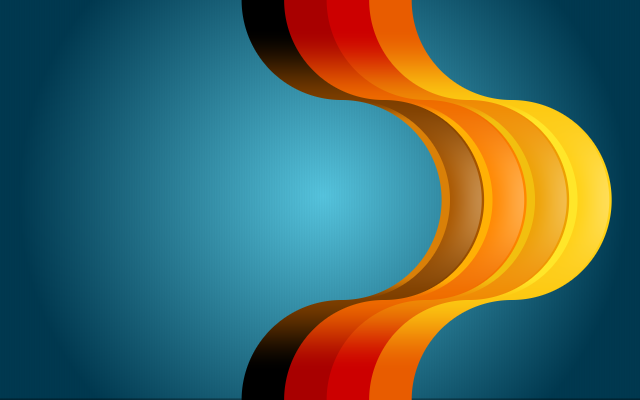
Give the GLSL for this background, as a Shadertoy shader.

```glsl
// Four glossy ribbons, dark to gold, sweep in an S-bend over a glowing teal backdrop.

const float RADIUS = 0.25;       // bend radius, in canvas heights
const float BAND_WIDTH = 0.1063;
const float BEND_X = 0.054;      // bend centre of the leftmost edge
const int BANDS = 4;

// Colours of each band at the canvas border, at the joint and on the bulge
const vec3 BORDER[BANDS] = vec3[](vec3(0.0), vec3(0.66, 0.0, 0.0),
                                  vec3(0.80, 0.0, 0.0), vec3(0.91, 0.36, 0.0));
const vec3 JOINT[BANDS] = vec3[](vec3(0.50, 0.25, 0.0), vec3(0.94, 0.43, 0.0),
                                 vec3(0.94, 0.55, 0.02), vec3(0.99, 0.79, 0.07));
const vec3 BULGE[BANDS] = vec3[](vec3(0.66, 0.34, 0.0), vec3(1.0, 0.53, 0.0),
                                 vec3(0.93, 0.63, 0.01), vec3(1.0, 0.82, 0.08));
const vec3 STRIP[BANDS] = vec3[](vec3(0.85, 0.50, 0.03), vec3(1.0, 0.69, 0.02),
                                 vec3(0.95, 0.75, 0.06), vec3(1.0, 0.90, 0.16));

// Signed distance to the S-shaped edge, positive on its right side
float bendDistance(vec2 q) {
    q.y = abs(q.y);
    return q.x > 0.0 ? length(q) - RADIUS
                     : RADIUS - length(q - vec2(0.0, 2.0 * RADIUS));
}

// Smooth coverage of the area with positive distance
float coverage(float d, float pixel) {
    return clamp(d / pixel + 0.5, 0.0, 1.0);
}

// Radial glow with very fine upright lines
vec3 backdrop(vec2 p, float pixel) {
    float falloff = min(length(p - vec2(0.008, 0.01)) / 0.76, 1.0);
    vec3 color = mix(vec3(0.33, 0.76, 0.86), vec3(0.0, 0.22, 0.31), falloff);
    color *= 1.0 + 0.012 * sin(p.x * 160.0 * 6.28318);
    float bottomLine = 1.0 - coverage(p.y + 0.496, pixel);
    return color * (1.0 - 0.35 * bottomLine);
}

// Shade one band; q is relative to the bend centre of its left edge
vec3 bandColor(int band, vec2 q, float pixel) {
    float h = abs(q.y);
    vec3 color = mix(BULGE[band], JOINT[band], smoothstep(0.05, RADIUS, h));
    color = mix(color, BORDER[band], smoothstep(0.23, 0.43, h));
    float bulgeMask = 1.0 - smoothstep(0.19, RADIUS, h);

    // Soft highlight, kept clear of a thin rim on the right
    vec2 right = q - vec2(BAND_WIDTH, 0.0);
    float inside = 1.0 - coverage(bendDistance(right + vec2(0.006, 0.0)), pixel);
    float across = smoothstep(-0.10, 0.0, bendDistance(right));
    float gloss = 0.34 * across * exp(-h * h * 50.0) * inside * bulgeMask;
    color = mix(color, vec3(1.0, 0.96, 0.85), gloss);

    // Bright crescent along the left edge
    float crescent = 1.0 - coverage(bendDistance(q - vec2(0.021, 0.0)), pixel);
    return mix(color, STRIP[band], crescent * bulgeMask);
}

void mainImage(out vec4 fragColor, in vec2 fragCoord) {
    float pixel = 1.0 / iResolution.y;
    vec2 p = (fragCoord - 0.5 * iResolution.xy) * pixel;
    vec3 background = backdrop(p, pixel);
    vec3 color = background;

    // Each band covers everything to the right of its left edge
    vec2 q = p - vec2(BEND_X, 0.0);
    for (int band = 0; band < BANDS; band++) {
        color = mix(color, bandColor(band, q, pixel), coverage(bendDistance(q), pixel));
        q.x -= BAND_WIDTH;
    }
    color = mix(color, background, coverage(bendDistance(q), pixel));
    fragColor = vec4(color, 1.0);
}
```
